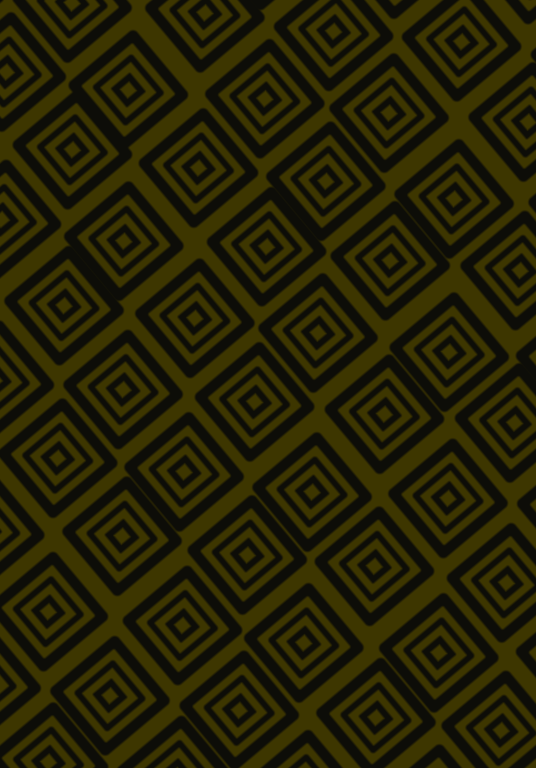
A Shadertoy shader for this pattern:

```glsl
// Olive ground with slanted rows of concentric dark square outlines, slightly slipped in place.

const vec3 OLIVE = vec3(0.240, 0.210, 0.000);
const vec3 INK = vec3(0.050, 0.050, 0.030);

// Lattice steps and anchor, in canvas heights
const vec2 STEP_UP = vec2(0.0880, 0.0909);
const vec2 STEP_DOWN = vec2(0.0810, -0.1072);
const vec2 ANCHOR = vec2(0.4180, 0.5664);

const float TILT = 0.698;       // rotation of each square, radians
const float SOFTNESS = 0.0021;  // half width of the blurred edge
const vec2 SLIP = vec2(0.10, 0.035);  // wander along each lattice step

// Half sides of the nested squares, alternating ink and olive
const int RINGS = 6;
const float HALF_SIDE[RINGS] = float[RINGS](0.0573, 0.0436, 0.0339, 0.0260, 0.0163, 0.0078);

vec2 hash22(vec2 cell) {
    vec3 q = fract(cell.xyx * vec3(0.1031, 0.1030, 0.0973));
    q += dot(q, q.yzx + 33.33);
    return fract((q.xx + q.yz) * q.zy);
}

mat2 rotation(float angle) {
    float c = cos(angle), s = sin(angle);
    return mat2(c, -s, s, c);
}

float roundedSquare(vec2 p, float halfSide, float radius) {
    vec2 q = abs(p) - halfSide + radius;
    return length(max(q, 0.0)) + min(max(q.x, q.y), 0.0) - radius;
}

float coverage(float dist, float blur) {
    return 1.0 - smoothstep(-blur, blur, dist);
}

// Random offset peaking at zero, in lattice coordinates
vec2 slipOf(vec2 cell, vec2 amount) {
    return (hash22(cell + 71.0) + hash22(cell + 137.0) - 1.0) * amount;
}

// Paints the nested squares from the largest to the smallest
vec3 paintTile(vec3 under, vec2 p, float blur) {
    vec3 color = under;
    for (int i = 0; i < RINGS; i++) {
        bool isInk = i % 2 == 0;
        float radius = HALF_SIDE[i] * (isInk ? 0.13 : 0.06);
        float dist = roundedSquare(p, HALF_SIDE[i], radius);
        color = mix(color, isInk ? INK : OLIVE, coverage(dist, blur));
    }
    return color;
}

void mainImage(out vec4 fragColor, in vec2 fragCoord) {
    vec2 p = fragCoord / iResolution.y - ANCHOR;
    float blur = max(SOFTNESS, 0.75 / iResolution.y);

    mat2 lattice = mat2(STEP_UP, STEP_DOWN);
    mat2 turn = rotation(TILT);
    vec2 nearest = floor(inverse(lattice) * p + 0.5);

    // Nearby tiles, so slipped neighbours can overlap
    vec3 color = OLIVE;
    for (int j = -1; j <= 1; j++) {
        for (int i = -1; i <= 1; i++) {
            vec2 cell = nearest + vec2(i, j);
            vec2 center = lattice * (cell + slipOf(cell, SLIP));
            color = paintTile(color, turn * (p - center), blur);
        }
    }
    fragColor = vec4(color, 1.0);
}
```
